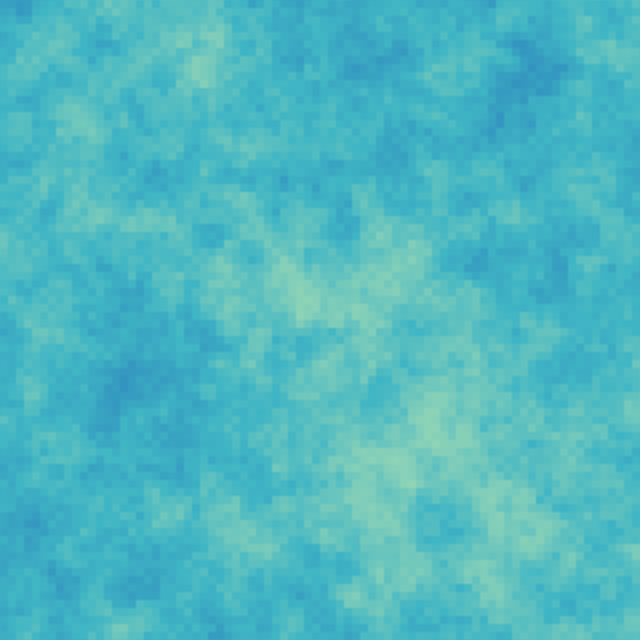
Give the GLSL for this texture, as a WebGL 2 fragment shader.

```glsl
#version 300 es
precision highp float;
precision highp int;
// Blocky teal mosaic: layered noise sampled on square cells, with a pale slanted drift.

#define CELLS 80.0        // cells across the canvas
#define EDGE 0.22         // softness of cell borders, in cells
#define BASE_TONE 1.0     // tone away from the drift
#define CLOUD_FREQ 5.0    // lattice cells of the broadest noise layer
#define CLOUD_GAIN 0.74   // strength of each noise layer
#define GRAIN_GAIN 0.42   // strength of the per-cell variation
#define DRIFT_GAIN 0.8    // strength of the pale drift
#define DRIFT_CENTER vec2(0.58, 0.40)
#define DRIFT_AXIS vec2(0.5, -0.866)
#define DRIFT_SIZE vec2(0.28, 0.15)
#define SEED 17u

uniform vec2 u_resolution;
out vec4 fragColor;

// Integer hash of a lattice point, centred on zero
float hash(vec2 lattice, uint layer) {
    uvec2 q = uvec2(ivec2(lattice));
    uint h = q.x * 0x9E3779B1u ^ q.y * 0x85EBCA6Bu ^ (layer + SEED) * 0xC2B2AE35u;
    h = (h ^ (h >> 16)) * 0x7FEB352Du;
    h = (h ^ (h >> 15)) * 0x846CA68Bu;
    h ^= h >> 16;
    return float(h >> 8) / 16777216.0 - 0.5;
}

float valueNoise(vec2 p, uint layer) {
    vec2 i = floor(p);
    vec2 f = fract(p);
    f = f * f * (3.0 - 2.0 * f);
    float low = mix(hash(i, layer), hash(i + vec2(1, 0), layer), f.x);
    float high = mix(hash(i + vec2(0, 1), layer), hash(i + vec2(1, 1), layer), f.x);
    return mix(low, high, f.y);
}

// Four turned octaves of equal strength
float clouds(vec2 p) {
    const mat2 turn = mat2(0.8, 0.6, -0.6, 0.8);
    float sum = 0.0;
    p *= CLOUD_FREQ;
    for (uint layer = 1u; layer <= 4u; layer++) {
        sum += CLOUD_GAIN * valueNoise(p, layer);
        p = turn * p * 2.0 + 3.7;
    }
    return sum;
}

// Soft elongated pale area
float drift(vec2 p) {
    vec2 d = p - DRIFT_CENTER;
    vec2 along = vec2(dot(d, DRIFT_AXIS), dot(d, vec2(-DRIFT_AXIS.y, DRIFT_AXIS.x)));
    along /= DRIFT_SIZE;
    return DRIFT_GAIN * exp(-0.5 * dot(along, along));
}

// One flat tone per cell
float cellTone(vec2 cell) {
    vec2 p = (cell + 0.5) / CELLS;
    return BASE_TONE + drift(p) + clouds(p) + GRAIN_GAIN * hash(cell, 0u);
}

// Blue to pale green colour ramp
vec3 ramp(float tone) {
    const vec3 blue = vec3(0.20, 0.58, 0.75);
    const vec3 teal = vec3(0.25, 0.71, 0.77);
    const vec3 aqua = vec3(0.49, 0.80, 0.73);
    const vec3 pale = vec3(0.63, 0.86, 0.70);
    vec3 color = mix(blue, teal, clamp(tone, 0.0, 1.0));
    color = mix(color, aqua, clamp(tone - 1.0, 0.0, 1.0));
    return mix(color, pale, clamp(tone - 2.0, 0.0, 1.0));
}

void main() {
    vec2 p = gl_FragCoord.xy / u_resolution.y * CELLS;

    // Blend the four cells around the nearest corner over a narrow border
    vec2 corner = floor(p + 0.5);
    float border = max(EDGE, CELLS / u_resolution.y);
    vec2 w = clamp((p - corner) / border + 0.5, 0.0, 1.0);
    float below = mix(cellTone(corner - 1.0), cellTone(corner - vec2(0, 1)), w.x);
    float above = mix(cellTone(corner - vec2(1, 0)), cellTone(corner), w.x);

    fragColor = vec4(ramp(mix(below, above, w.y)), 1.0);
}
```
